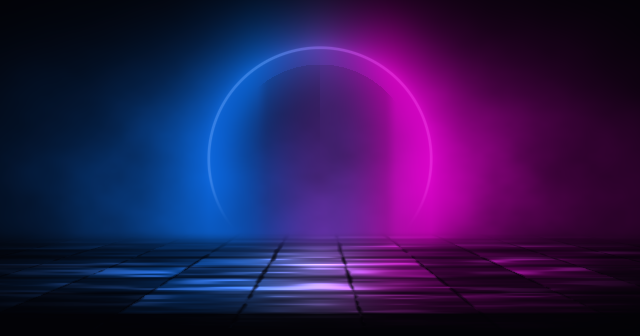
This background is drawn by a Shadertoy shader. Its source:

```glsl
// Neon ring glowing blue to magenta in haze above a wet tiled floor.

const vec3 BLUE = vec3(0.03, 0.36, 0.77);
const vec3 MAGENTA = vec3(0.78, 0.00, 0.70);
const vec3 NIGHT = vec3(0.008, 0.006, 0.022);
const vec3 DEEP_BLUE = vec3(0.04, 0.22, 0.52);
const vec3 VIOLET = vec3(0.35, 0.17, 0.58);
const vec3 PURPLE = vec3(0.58, 0.08, 0.60);
const vec3 LAVENDER = vec3(0.72, 0.62, 0.95);

const vec2 RING_CENTER = vec2(0.0, 0.527);
const float RING_RADIUS = 0.331;
const float HORIZON = 0.275;
const float VANISH_Y = 0.459;

float hash(vec2 p) {
    return fract(sin(dot(p, vec2(127.1, 311.7))) * 43758.545);
}

float noise(vec2 p) {
    vec2 i = floor(p), f = fract(p);
    f = f * f * (3.0 - 2.0 * f);
    float low = mix(hash(i), hash(i + vec2(1, 0)), f.x);
    float high = mix(hash(i + vec2(0, 1)), hash(i + vec2(1, 1)), f.x);
    return mix(low, high, f.y);
}

float fbm(vec2 p) {
    float sum = 0.0, amp = 0.5;
    for (int i = 0; i < 5; i++) {
        sum += amp * noise(p);
        p = p * 2.03 + vec2(3.7, 1.9);
        amp *= 0.5;
    }
    return sum;
}

float bell(float x, float width) {
    return exp(-x * x / (width * width));
}

// Blue on the left, magenta on the right, paler where they meet
vec3 neonTint(float x) {
    vec3 tint = mix(BLUE, MAGENTA, smoothstep(-0.22, 0.24, x));
    return tint + vec3(0.04, 0.09, 0.05) * bell(x, 0.13);
}

// Signed distance to an arch whose sides run straight down
float archDistance(vec2 p) {
    vec2 q = p - RING_CENTER;
    return length(vec2(q.x, max(q.y, 0.0))) - RING_RADIUS;
}

float archGlow(float d, float x) {
    float inside = bell(d, mix(0.13, 0.16, step(0.0, x)));
    float outside = 0.75 * exp(-d / 0.085) + 0.25 * bell(d, 0.16);
    float sides = mix(0.75, 1.0, smoothstep(0.05, 0.24, abs(x)));
    return (d < 0.0 ? inside : outside) * sides;
}

float ringLine(vec2 p, float pixel) {
    float d = abs(length(p - RING_CENTER) - RING_RADIUS);
    float line = 1.0 - smoothstep(0.001, 0.0035 + pixel, d);
    return (line + 0.2 * exp(-d / 0.009)) * smoothstep(0.31, 0.52, p.y);
}

// Drifting mist on both sides and inside the ring
vec3 backdrop(vec2 p) {
    float d = archDistance(p);
    float glow = archGlow(d, p.x);
    float cloud = fbm(p * vec2(2.8, 3.8) + 7.0);
    float outer = smoothstep(-0.10, 0.06, d);

    float spread = bell(p.x, 0.76) * bell(p.y - 0.42, p.y > 0.42 ? 0.35 : 0.28);
    vec3 mist = neonTint(p.x) * spread * (0.50 + 0.95 * cloud);

    vec3 inner = mix(DEEP_BLUE, VIOLET, smoothstep(-0.25, 0.03, p.x));
    inner = mix(inner, PURPLE, smoothstep(0.03, 0.25, p.x));
    float rise = smoothstep(0.88, 0.34, p.y);
    inner *= (0.30 + 0.72 * rise) * (0.72 + 0.55 * cloud);

    // A dim upright panel fills the middle of the ring
    float panel = smoothstep(-0.19, -0.15, p.x) * (1.0 - smoothstep(0.19, 0.23, p.x));
    float strength = glow * (1.0 - 0.15 * panel * step(d, -0.05));
    strength *= mix(0.82, 1.0, smoothstep(0.25, 0.5, p.y)) * 0.93;
    vec3 haze = mix(inner, mist, outer);
    return NIGHT + neonTint(p.x) * strength + haze * (1.0 - 0.8 * glow);
}

// Tiles in perspective with dark seams and stretched reflections
vec3 wetFloor(vec2 p, float pixel) {
    float drop = VANISH_Y - p.y;
    vec2 tile = vec2((p.x / drop - 0.305) / 0.92, (1.0 / drop - 2.55) / 0.47);
    vec2 cell = floor(tile);
    vec2 edge = abs(fract(tile + 0.5) - 0.5);
    vec2 gap = edge * vec2(0.92 * drop, 0.47 * drop * drop);

    float ragged = noise(vec2(p.x * 60.0, p.y * 110.0));
    float seamX = 1.0 - smoothstep(0.002, 0.011 + pixel, gap.x + 0.010 * ragged - 0.002);
    float seamY = 1.0 - smoothstep(0.001, 0.004 + pixel, gap.y);
    float streak = 0.6 * noise(vec2(p.x * 3.5, p.y * 85.0));
    streak += 0.4 * noise(vec2(p.x * 8.0 + 4.0, p.y * 180.0));

    float middle = bell(p.x + 0.01, 0.23);
    float gloss = mix(0.35 + 0.75 * hash(cell + 3.0), 1.0, 0.75 * middle);
    gloss *= mix(0.14, 1.0, smoothstep(-0.04, 0.04, tile.y));
    float reach = bell(p.x, 0.68) * bell(p.y - 0.21, 0.135);
    vec3 tint = mix(neonTint(p.x), LAVENDER, 0.5 * middle);
    vec3 color = tint * reach * gloss * (0.35 + 1.05 * streak);

    float shine = smoothstep(0.55, 0.82, streak) * reach * gloss;
    color += mix(tint, LAVENDER, 0.5) * shine * 0.6;
    float seamDepth = mix(0.45, 0.8, bell(p.x, 0.4));
    color *= (1.0 - seamDepth * seamX) * (1.0 - 0.4 * seamY);
    float glint = seamX * smoothstep(0.6, 0.9, ragged) * reach;
    return NIGHT + (color + tint * glint * 0.4) * smoothstep(0.0, 0.03, p.y);
}

void mainImage(out vec4 fragColor, in vec2 fragCoord) {
    float pixel = 1.0 / iResolution.y;
    vec2 p = vec2(fragCoord.x - 0.5 * iResolution.x, fragCoord.y) * pixel;

    // Mist hides the far edge of the floor
    float wall = smoothstep(HORIZON - 0.055, HORIZON + 0.04, p.y);
    vec3 ground = wetFloor(vec2(p.x, min(p.y, 0.33)), pixel);
    vec3 color = mix(ground, backdrop(p) * mix(0.6, 1.0, wall), wall);

    vec3 lineColor = mix(vec3(0.32, 0.58, 0.95), vec3(0.92, 0.20, 0.88), smoothstep(-0.2, 0.25, p.x));
    color = mix(color, lineColor, 0.6 * min(ringLine(p, pixel), 1.0));
    fragColor = vec4(clamp(color, 0.0, 1.0), 1.0);
}
```
